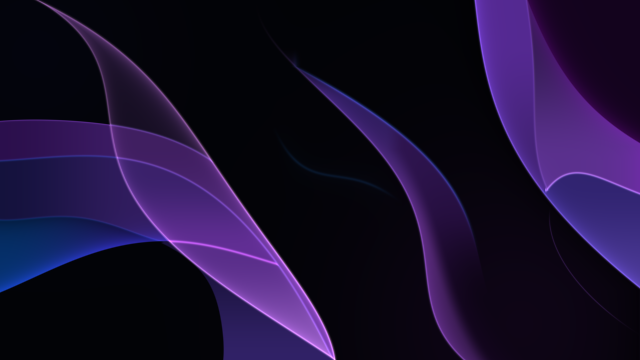
Give the GLSL for this background, as a WebGL 1 fragment shader.

```glsl
precision highp float;
uniform vec2 u_resolution;

const float SOFT = 0.0025;

// Quartic through five evenly spaced heights, t from 0 to 4
float quartic(float t, float first, vec4 rest) {
  vec4 d1 = rest - vec4(first, rest.xyz);
  vec3 d2 = d1.yzw - d1.xyz;
  vec2 d3 = d2.yz - d2.xy;
  float d4 = d3.y - d3.x;
  float bend = d3.x + (t - 3.0) / 4.0 * d4;
  return first + t * (d1.x + (t - 1.0) / 2.0 * (d2.x + (t - 2.0) / 3.0 * bend));
}

// Signed distance to a curve: q.x runs along it, q.y across it
float edge(vec2 q, float start, float gap, float first, vec4 rest) {
  float t = clamp((q.x - start) / gap, 0.0, 4.0);
  float here = quartic(t, first, rest);
  float slope = (quartic(t + 0.02, first, rest) - quartic(t - 0.02, first, rest)) / (0.04 * gap);
  return (q.y - here) * inversesqrt(1.0 + slope * slope);
}

float fill(float d) { return smoothstep(-SOFT, SOFT, d); }
float line(float d, float width) { return exp(-d * d / (width * width)); }
float glow(float d, float reach) { return exp(-max(d, 0.0) / reach); }

vec3 backdrop(vec2 p) {
  vec2 warm = p - vec2(1.45, 0.1);
  vec2 cool = p - vec2(0.1, 0.85);
  vec3 col = vec3(0.009, 0.011, 0.025);
  col += vec3(0.045, 0.008, 0.060) * exp(-5.0 * dot(warm, warm));
  return col + vec3(0.004, 0.006, 0.025) * exp(-9.0 * dot(cool, cool));
}

// Faint creases in the dark areas
vec3 creases(vec3 col, vec2 p) {
  float wave = edge(p, 0.764, 0.088, 0.637, vec4(0.532, 0.509, 0.488, 0.4375));
  float waveSpan = smoothstep(0.75, 0.83, p.x) * (1.0 - smoothstep(1.02, 1.12, p.x));
  col += vec3(0.015, 0.06, 0.11) * waveSpan * (line(wave, 0.004) + 0.2 * glow(abs(wave), 0.025));
  float thread = edge(p.yx, 0.069, 0.088, 1.778, vec4(1.662, 1.583, 1.537, 1.528));
  float threadSpan = smoothstep(0.06, 0.16, p.y) * (1.0 - smoothstep(0.36, 0.43, p.y));
  return col + vec3(0.11, 0.06, 0.16) * threadSpan * line(thread, 0.002);
}

vec3 centreRibbon(vec3 col, vec2 p) {
  float left = edge(p.yx, 0.0, 0.25, 1.289, vec4(1.183, 1.109, 0.887, 0.713));
  float right = -edge(p.yx, 0.0, 0.2037, 1.481, vec4(1.350, 1.292, 1.134, 0.822));
  float fold = edge(p.yx, 0.0, 0.1458, 1.331, vec4(1.255, 1.206, 1.157, 1.083));
  float tail = 1.0 - smoothstep(0.72, 0.87, p.y);
  vec3 bright = mix(vec3(0.30, 0.14, 0.42), vec3(0.18, 0.11, 0.37), smoothstep(0.3, 0.75, p.y));
  vec3 shade = mix(vec3(0.10, 0.025, 0.16), vec3(0.18, 0.08, 0.31), smoothstep(0.1, 0.65, p.y));
  vec3 body = mix(bright, shade, smoothstep(-0.012, 0.035, fold));
  body += vec3(0.08, 0.04, 0.11) * glow(left, 0.02);
  float softRight = mix(smoothstep(0.0, 0.16, right), fill(right), smoothstep(0.15, 0.42, p.y));
  col = mix(col, body, fill(left) * softRight * tail);
  float rimSpan = smoothstep(0.28, 0.5, p.y) * tail;
  col += vec3(0.09, 0.15, 0.35) * rimSpan * line(right, 0.004);
  return col + vec3(0.20, 0.13, 0.27) * line(left, 0.003) * (1.0 - smoothstep(0.6, 1.0, p.y));
}

vec3 rightFolds(vec3 col, vec2 p) {
  float body = edge(p.yx, 0.194, 0.2014, 1.785, vec4(1.567, 1.424, 1.350, 1.319));
  float fold = edge(p.yx, 0.472, 0.132, 1.521, vec4(1.488, 1.484, 1.479, 1.463));
  float hollow = edge(p.yx, 0.593, 0.102, 1.794, vec4(1.653, 1.567, 1.509, 1.465));
  float lobe = -edge(p, 1.519, 0.0694, 0.472, vec4(0.5185, 0.509, 0.4815, 0.454));
  vec3 sheet = mix(vec3(0.25, 0.13, 0.44), vec3(0.33, 0.16, 0.57), smoothstep(0.5, 0.9, p.y));
  vec3 inside = mix(vec3(0.35, 0.19, 0.55), vec3(0.19, 0.11, 0.31), smoothstep(0.55, 0.9, p.y));
  inside += vec3(0.09, -0.02, 0.11) * glow(-hollow, 0.035);
  sheet = mix(sheet, inside, fill(fold));
  vec3 deep = vec3(0.075, 0.010, 0.115) + vec3(0.14, 0.01, 0.18) * glow(hollow, 0.025);
  sheet = mix(sheet, deep, fill(hollow));
  vec3 blue = mix(vec3(0.29, 0.22, 0.58), vec3(0.19, 0.14, 0.44), smoothstep(0.2, 0.5, p.y));
  sheet = mix(sheet, blue, fill(lobe));
  sheet += vec3(0.35, 0.25, 0.38) * line(lobe, 0.003) * step(1.515, p.x);
  sheet += vec3(0.08, 0.06, 0.10) * line(fold, 0.003) * step(0.47, p.y);
  sheet += vec3(0.10, 0.07, 0.20) * glow(body, 0.018);
  col *= 1.0 - 0.5 * glow(-body, 0.04);
  col = mix(col, sheet, fill(body));
  return col + vec3(0.18, 0.14, 0.30) * line(body, 0.003);
}

vec3 leftFolds(vec3 col, vec2 p) {
  float outer = -edge(p.yx, 0.0, 0.25, 0.931, vec4(0.803, 0.625, 0.444, 0.104));
  float inner = edge(p.yx, 0.0, 0.25, 0.931, vec4(0.5625, 0.347, 0.292, 0.104));
  float top = -edge(p, 0.0, 0.148, 0.664, vec4(0.667, 0.655, 0.623, 0.551));
  float middle = -edge(p, 0.0, 0.2315, 0.553, vec4(0.567, 0.528, 0.361, 0.0));
  float lower = -edge(p, 0.0, 0.1157, 0.389, vec4(0.396, 0.394, 0.363, 0.326));
  float base = edge(p, 0.0, 0.1944, 0.1875, vec4(0.273, 0.326, 0.317, 0.264));
  float under = edge(p.yx, 0.0, 0.081, 0.620, vec4(0.618, 0.602, 0.560, 0.451));
  float across = smoothstep(0.0, 0.4, p.x);

  // Sheet behind, then the stacked bands
  vec3 behind = mix(vec3(0.19, 0.13, 0.40), vec3(0.10, 0.07, 0.23), smoothstep(0.0, 0.3, p.y));
  col = mix(col, behind, fill(under) * fill(-base) * fill(-inner));
  vec3 band = mix(vec3(0.17, 0.06, 0.30), vec3(0.24, 0.11, 0.40), across);
  vec3 second = mix(vec3(0.08, 0.07, 0.24), vec3(0.19, 0.11, 0.37), across);
  band = mix(band, second, fill(middle));
  vec3 third = mix(vec3(0.02, 0.19, 0.42), vec3(0.13, 0.10, 0.40), across);
  band = mix(band, third * (1.0 - 0.4 * glow(lower, 0.04)), fill(lower));
  band += vec3(0.07, 0.08, 0.36) * glow(base, 0.022);
  band += vec3(0.18, 0.10, 0.26) * line(top, 0.003);
  band += vec3(0.03, 0.09, 0.20) * (line(middle, 0.003) + 0.6 * line(lower, 0.003));
  col = mix(col, band, fill(top) * fill(base) * fill(-inner));

  // Translucent veil across the bands
  vec3 veil = vec3(0.085, 0.055, 0.135) + vec3(0.12, 0.07, 0.15) * glow(outer, 0.035);
  vec3 strip = mix(vec3(0.42, 0.22, 0.62), vec3(0.25, 0.12, 0.38), smoothstep(0.2, 0.6, p.y));
  veil = mix(veil, strip, fill(top));
  vec3 centre = mix(vec3(0.38, 0.18, 0.58), vec3(0.23, 0.13, 0.42), smoothstep(0.3, 0.52, p.y));
  veil = mix(veil, centre, fill(middle));
  vec3 tip = mix(vec3(0.58, 0.36, 0.76), vec3(0.35, 0.18, 0.54), smoothstep(0.0, 0.3, p.y));
  veil = mix(veil, tip, fill(-base) * fill(middle));
  veil += vec3(0.40, 0.18, 0.40) * line(base, 0.0035) * fill(middle);
  veil += vec3(0.16, 0.12, 0.26) * (line(middle, 0.003) + line(top, 0.003));
  veil += vec3(0.16, 0.09, 0.17) * glow(min(inner, outer), 0.012);
  col = mix(col, veil, fill(inner) * fill(outer));
  float rimLight = mix(0.9, 0.4, smoothstep(0.25, 0.9, p.y));
  col += vec3(0.40, 0.28, 0.42) * rimLight * line(inner, 0.003) * fill(outer);
  return col + vec3(0.48, 0.32, 0.48) * rimLight * line(outer, 0.0035);
}

void main() {
  vec2 p = gl_FragCoord.xy / u_resolution.y;
  p.x *= 16.0 / 9.0 * u_resolution.y / u_resolution.x;
  vec3 col = creases(backdrop(p), p);
  col = centreRibbon(col, p);
  col = rightFolds(col, p);
  col = leftFolds(col, p);
  gl_FragColor = vec4(clamp(col, 0.0, 1.0), 1.0);
}
```
